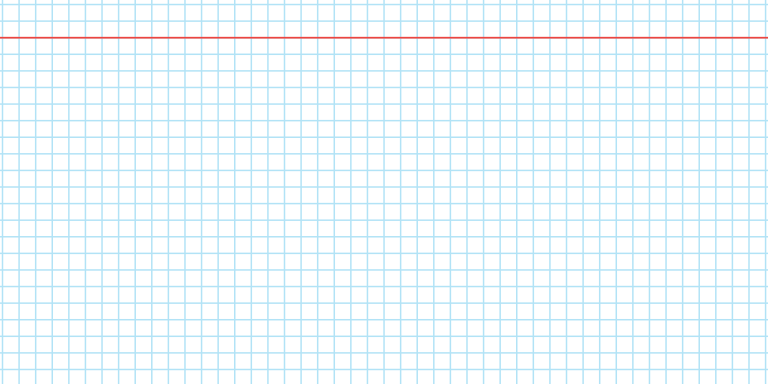
Write a WebGL 1 fragment shader that draws this pattern.

```glsl
precision highp float;
// Squared paper: a fine pale blue grid on white with one red header rule.

// Lengths are fractions of the canvas height.
#define PITCH 0.0432
#define GRID_ORIGIN vec2(0.0065, 0.0378)
#define GRID_WIDTH 0.0039
#define HEADER_ROW 20.0
#define HEADER_WIDTH 0.0045
#define PAPER_COLOR vec3(1.0)
#define GRID_COLOR vec3(0.70, 0.89, 0.965)
#define HEADER_COLOR vec3(0.93, 0.27, 0.25)

uniform vec2 u_resolution;

// Share of a pixel covered by a straight line, from the distance to its centre.
float lineCoverage(float dist, float width, float pixel) {
  float upper = min(dist + 0.5 * pixel, 0.5 * width);
  float lower = max(dist - 0.5 * pixel, -0.5 * width);
  return clamp((upper - lower) / pixel, 0.0, 1.0);
}

// Signed distance to the nearest grid line on each axis.
vec2 gridDistance(vec2 p) {
  return (fract((p - GRID_ORIGIN) / PITCH + 0.5) - 0.5) * PITCH;
}

void main() {
  float pixel = 1.0 / u_resolution.y;
  vec2 p = gl_FragCoord.xy * pixel;

  // Blue grid: crossings keep the same tint as single lines.
  vec2 d = gridDistance(p);
  float columns = lineCoverage(d.x, GRID_WIDTH, pixel);
  float rows = lineCoverage(d.y, GRID_WIDTH, pixel);
  float grid = 1.0 - (1.0 - columns) * (1.0 - rows);
  vec3 color = mix(PAPER_COLOR, GRID_COLOR, grid);

  // Red rule printed over one grid row.
  float headerY = GRID_ORIGIN.y + HEADER_ROW * PITCH;
  float header = lineCoverage(p.y - headerY, HEADER_WIDTH, pixel);
  color = mix(color, HEADER_COLOR, header);

  gl_FragColor = vec4(color, 1.0);
}
```
